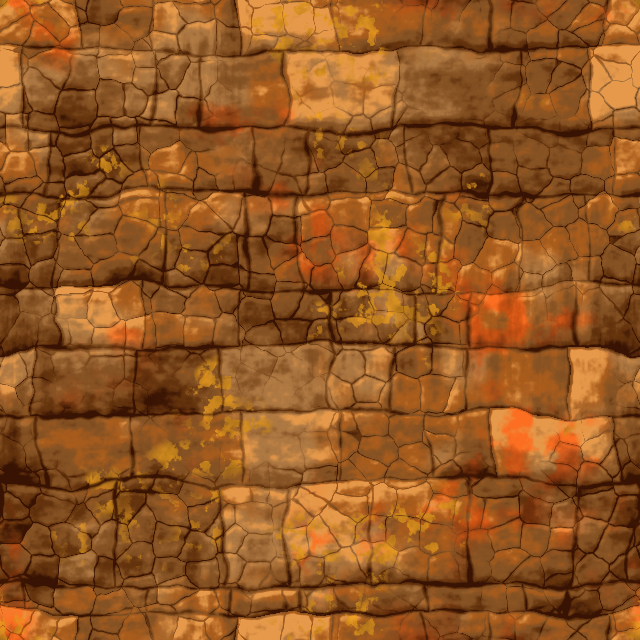
Write a three.js fragment shader that draws this texture.

```glsl
varying vec2 vUv;

const vec2 BLOCKS = vec2(7.0, 9.0);     // large slabs across and up
const vec2 CHIPS = vec2(21.0, 22.0);    // small broken pieces
const float CRACK_WIDTH = 0.0045;
const float CHIP_CRACK = 0.09;          // in chip cells
const float WARP = 0.045;
const vec2 LIGHT_STEP = vec2(-0.0018, 0.0034);
const float LIGHT_GAIN = 0.85;

const vec3 SHADOW = vec3(0.22, 0.075, 0.012);
const vec3 UMBER = vec3(0.39, 0.20, 0.05);
const vec3 BROWN = vec3(0.52, 0.32, 0.14);
const vec3 OCHRE = vec3(0.66, 0.36, 0.11);
const vec3 SAND = vec3(0.68, 0.47, 0.26);
const vec3 PALE = vec3(0.90, 0.60, 0.29);
const vec3 RUST = vec3(0.68, 0.25, 0.05);
const vec3 LICHEN = vec3(0.90, 0.60, 0.12);

struct Rock { float height; float crack; float tint; float chipTint; float under; };

float hash(vec2 p) {
  vec3 q = fract(p.xyx * 0.1031);
  q += dot(q, q.yzx + 33.33);
  return fract((q.x + q.y) * q.z);
}

// Value noise that wraps after a whole number of cells
float noise(vec2 uv, vec2 cells, float seed) {
  vec2 p = uv * cells, i = floor(p), f = fract(p);
  f = f * f * (3.0 - 2.0 * f);
  vec2 a = mod(i, cells) + seed, b = mod(i + 1.0, cells) + seed;
  return mix(mix(hash(a), hash(vec2(b.x, a.y)), f.x),
             mix(hash(vec2(a.x, b.y)), hash(b), f.x), f.y);
}

float fbm(vec2 uv, vec2 cells, float seed) {
  float sum = 0.0, amp = 0.5;
  for (int o = 0; o < 4; o++) {
    sum += amp * noise(uv, cells, seed);
    cells *= 2.0;
    seed += 19.0;
    amp *= 0.55;
  }
  return sum / 1.01;
}

// Uneven divisions of a line: index, distance to the lower and upper cut
float cut(float i, float n, float seed) {
  return i + 0.75 * (hash(vec2(mod(i, n), seed)) - 0.5);
}

vec3 slot(float x, float n, float seed) {
  float i = floor(x);
  i += step(cut(i + 1.0, n, seed), x) - step(x, cut(i, n, seed));
  return vec3(mod(i, n), x - cut(i, n, seed), cut(i + 1.0, n, seed) - x);
}

// Angular cells: gap to the nearest border, cell value
vec2 chips(vec2 uv) {
  vec2 p = uv * CHIPS, i = floor(p), f = fract(p);
  float near = 9.0, next = 9.0, tint = 0.0;
  for (int y = -1; y <= 1; y++)
    for (int x = -1; x <= 1; x++) {
      vec2 o = vec2(float(x), float(y)), c = mod(i + o, CHIPS);
      vec2 d = abs(o + 0.1 + 0.8 * vec2(hash(c + 5.0), hash(c + 71.0)) - f);
      float r = max(d.x, d.y) + 0.3 * min(d.x, d.y);
      if (r < near) { next = near; near = r; tint = hash(c + 143.0); }
      else next = min(next, r);
    }
  return vec2(next - near, tint);
}

Rock rockAt(vec2 uv) {
  Rock rock;
  vec2 bend = vec2(fbm(uv, vec2(9.0), 3.0), fbm(uv, vec2(9.0), 211.0)) - 0.5;
  vec2 p = uv + WARP * bend;
  vec3 row = slot(p.y * BLOCKS.y, BLOCKS.y, 1.0);
  float shift = hash(vec2(row.x, 7.0)) * 0.9;
  vec3 col = slot(p.x * BLOCKS.x + shift, BLOCKS.x, 10.0 + row.x);
  float edge = min(min(col.y, col.z) / BLOCKS.x, min(row.y, row.z) / BLOCKS.y);
  rock.tint = hash(vec2(col.x, row.x) + 29.0);

  // Cracks fade and swell along their length
  vec2 chip = chips(uv + 0.7 * WARP * bend);
  float wear = noise(uv, vec2(18.0), 47.0);
  float broken = smoothstep(0.36, 0.6, fbm(uv, vec2(5.0), 83.0));
  float seam = 1.0 - smoothstep(0.0, CRACK_WIDTH * (0.4 + 1.6 * wear), edge);
  float split = 1.0 - smoothstep(0.0, CHIP_CRACK * (0.4 + wear), chip.x);
  rock.crack = max(seam * (0.45 + 0.55 * wear), split * broken * 0.75);
  rock.chipTint = (chip.y - 0.5) * broken;
  rock.under = (1.0 - smoothstep(0.0, 0.4, row.y)) * smoothstep(0.3, 0.9, rock.tint);

  rock.height = 0.35 * smoothstep(0.0, 0.014, edge) * (0.6 + 0.4 * rock.tint)
    + 0.2 * broken * smoothstep(0.0, 0.3, chip.x) + 0.15 * rock.chipTint
    + 0.9 * fbm(uv, vec2(16.0), 131.0);
  return rock;
}

vec3 stoneColor(float tone, float warmth) {
  vec3 c = mix(SHADOW, UMBER, smoothstep(0.02, 0.25, tone));
  c = mix(c, BROWN, smoothstep(0.25, 0.48, tone));
  c = mix(c, mix(SAND, OCHRE, warmth), smoothstep(0.48, 0.74, tone));
  return mix(c, PALE, smoothstep(0.74, 1.0, tone));
}

void main() {
  vec2 uv = vUv;
  Rock rock = rockAt(uv);
  float lit = rock.height - rockAt(uv + LIGHT_STEP).height;

  // Bedding runs across, with some upright bands
  float upright = smoothstep(0.5, 0.7, noise(uv, vec2(6.0, 2.0), 61.0));
  float grain = mix(fbm(uv, vec2(10.0, 34.0), 17.0), fbm(uv, vec2(44.0, 7.0), 37.0), upright);
  float grit = fbm(uv, vec2(56.0), 97.0);
  float broad = fbm(uv, vec2(4.0), 151.0);

  float tone = 0.53 + 1.05 * (broad - 0.5) + 0.26 * (rock.tint - 0.5);
  tone += 0.22 * rock.chipTint + 0.65 * (grain - 0.5) + 0.45 * (grit - 0.5);
  tone += 0.24 * smoothstep(0.88, 0.92, rock.tint) - 0.25 * rock.under;
  tone += LIGHT_GAIN * clamp(lit, -0.35, 0.3) - 0.5 * rock.crack;

  float warmth = smoothstep(0.4, 0.6, fbm(uv, vec2(7.0), 173.0));
  vec3 color = stoneColor(tone, warmth);

  // Rust stains and clustered lichen specks
  float stain = smoothstep(0.54, 0.68, fbm(uv, vec2(5.0), 227.0));
  stain *= smoothstep(0.38, 0.6, fbm(uv, vec2(26.0), 251.0));
  color = mix(color, RUST * (0.4 + 1.1 * clamp(tone, 0.0, 1.0)), 0.75 * stain);
  float colony = smoothstep(0.58, 0.68, fbm(uv, vec2(6.0), 281.0));
  float speck = smoothstep(0.52, 0.62, fbm(uv, vec2(62.0), 307.0));
  color = mix(color, LICHEN * (0.7 + 0.4 * grit), 0.85 * colony * speck * (1.0 - rock.crack));

  gl_FragColor = vec4(color, 1.0);
}
```
